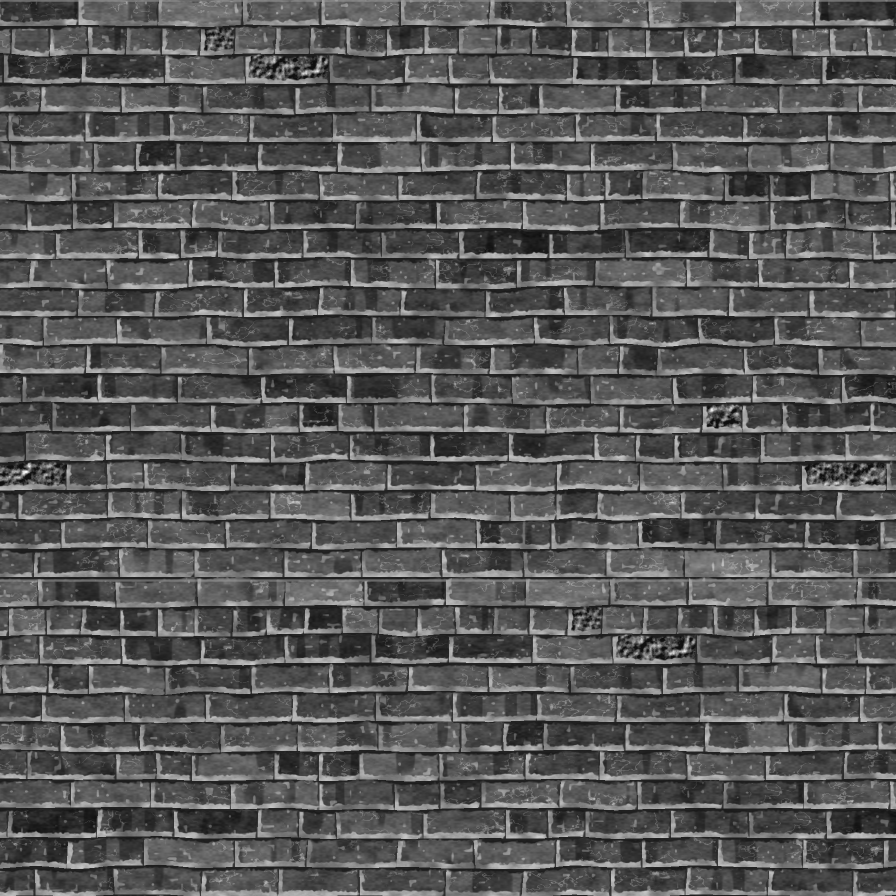
This texture is drawn by a Shadertoy shader. Its source:

```glsl
// Weathered grey brick wall: ragged pale mortar ledges, shadowed joints, one course of short headers.
#define ROWS 30.9          // courses down the canvas
#define BRICKS 10.95       // stretchers across the canvas
#define TILE_ROWS 20.0     // courses before the wall repeats
#define TILE_BRICKS 10.0   // stretchers before the wall repeats
#define TILE_SHIFT 4.49    // sideways slip of each repeat, in bricks
#define HEADERS 2.2        // headers per stretcher
#define LEDGE 0.17         // mortar below a brick, in courses
#define JOINT 0.13         // mortar left of a brick, in courses
#define MORTAR 0.64
#define SHADOW 0.09
#define BRICK_DARK 0.20
#define BRICK_PALE 0.40

float hash(vec2 p) {
    vec3 q = fract(vec3(p.xyx) * 0.1031);
    q += dot(q, q.yzx + 33.33);
    return fract((q.x + q.y) * q.z);
}

float noise(vec2 p) {
    vec2 i = floor(p), f = fract(p);
    f = f * f * (3.0 - 2.0 * f);
    return mix(mix(hash(i), hash(i + vec2(1, 0)), f.x),
               mix(hash(i + vec2(0, 1)), hash(i + vec2(1, 1)), f.x), f.y);
}

float fbm(vec2 p) {
    float sum = 0.0, amp = 0.53;
    for (int i = 0; i < 4; i++) {
        sum += amp * noise(p);
        p = p * 2.03 + 17.3;
        amp *= 0.5;
    }
    return sum;
}

// Position of the k-th upright joint in a course
float jointAt(float k, float row, float count) {
    return k + 0.13 * hash(vec2(mod(k, count), row + 40.0));
}

// Brick surface: grain, stains, chalky scratches, and rare broken faces
float brickFace(vec2 p, vec2 id, float row) {
    float h = hash(id + 3.0), kind = hash(id + 71.0);
    vec2 s = p + 19.0 * h;
    float tone = mix(BRICK_DARK, BRICK_PALE, h * 0.75 + 0.25 * hash(id + 9.0));
    if (row < 0.5 || row > TILE_ROWS - 1.5) tone += 0.07;
    if (kind > 0.96) tone *= 0.6;
    tone += 0.20 * (fbm(s * vec2(2.0, 4.0)) - 0.5);
    tone += 0.08 * (noise(s * vec2(9.0, 16.0)) - 0.5);

    float stain = smoothstep(0.58, 0.75, noise(s * vec2(2.6, 0.6)));
    tone *= 1.0 - 0.35 * stain * step(0.45, hash(id + 23.0));

    float ridge = abs(fbm(s * vec2(2.2, 3.5) + 50.0) - 0.5);
    float patchy = smoothstep(0.5, 0.75, noise(s * 1.3 + 8.0));
    tone += 0.20 * patchy * (1.0 - smoothstep(0.0, 0.035, ridge));
    tone += 0.22 * smoothstep(0.82, 0.95, noise(s * 6.0 + 31.0));

    if (kind < 0.018) {
        float relief = fbm(s * 5.0) - fbm(s * 5.0 + vec2(0.35, 0.5));
        tone = 0.30 + 1.3 * relief;
    }
    return max(tone, 0.06);
}

float wall(vec2 uv) {
    float aspect = ROWS / BRICKS;              // stretcher length in courses
    vec2 p = vec2(uv.x * ROWS, (1.0 - uv.y) * ROWS + 0.1);

    // Slip each repeat sideways, then let the courses wander
    float tile = floor(p.y / TILE_ROWS);
    p -= vec2(TILE_SHIFT * aspect, TILE_ROWS) * tile;
    float seam = abs(p.y - 0.12);
    vec2 q = p;
    q.y += 0.14 * (noise(p * vec2(0.7, 0.5)) - 0.5);
    q.x += 0.10 * (noise(p * 0.9 + 60.0) - 0.5);
    float row = clamp(floor(q.y), 0.0, TILE_ROWS - 1.0);

    // Find the brick between its two upright joints
    float density = row == 1.0 ? HEADERS : 1.0;
    float count = TILE_BRICKS * density;
    float x = q.x / aspect * density + 0.5 * mod(row, 2.0) + 0.45 * hash(vec2(row, 5.0));
    float k = floor(x);
    if (x < jointAt(k, row, count)) k -= 1.0;
    float left = jointAt(k, row, count), right = jointAt(k + 1.0, row, count);
    vec2 id = vec2(mod(k, count), row);
    if (density == 1.0 && hash(id + 150.0) > 0.95) {
        float cut = mix(left, right, 0.52);
        if (x > cut) { left = cut; id.x += 30.0; } else right = cut;
    }
    float unit = aspect / density;
    vec2 local = vec2((x - left) * unit, q.y - row);
    float width = (right - left) * unit;

    // Rounded face with crumbling edges
    vec2 rag = vec2(noise(p * 5.0), noise(p * vec2(4.0, 7.0) + 90.0)) - 0.5;
    rag += 0.7 * (vec2(noise(p * 11.0 + 7.0), noise(p * 12.0 + 44.0)) - 0.5);
    vec2 e = local + 0.09 * rag;
    vec2 lo = vec2(JOINT, 0.06), hi = vec2(width - 0.03, 1.0 - LEDGE);
    vec2 d = abs(e - 0.5 * (lo + hi)) - 0.5 * (hi - lo) + 0.07;
    float dist = length(max(d, 0.0)) + min(max(d.x, d.y), 0.0) - 0.07;

    float mortar = MORTAR + 0.40 * (fbm(p * vec2(3.0, 5.0) + 25.0) - 0.5);
    mortar *= mix(0.72, 1.0, smoothstep(0.2, 0.5, noise(p * 1.1 + 12.0)));
    float tone = mix(brickFace(p, id, row), mortar, smoothstep(-0.03, 0.03, dist));

    // Shadow under the ledge above and beside the next joint
    float depth = 0.10 + 0.08 * (noise(p * vec2(1.6, 1.0) + 33.0) - 0.5);
    float shade = 1.0 - smoothstep(depth - 0.05, depth + 0.04, e.y);
    shade = max(shade, 0.85 * (1.0 - smoothstep(0.02, 0.09, width - e.x)));
    tone = mix(tone, SHADOW, 0.92 * shade);

    // Thin pale line where the repeats meet
    return mix(tone, 0.6, 0.6 * (1.0 - smoothstep(0.02, 0.06, seam)));
}

void mainImage(out vec4 fragColor, in vec2 fragCoord) {
    float tone = 0.0;
    for (int i = 0; i < 4; i++) {
        vec2 offset = vec2(i % 2, i / 2) * 0.5 - 0.25;
        tone += 0.25 * wall((fragCoord + offset) / iResolution.xy);
    }
    fragColor = vec4(vec3(clamp(tone, 0.0, 1.0)), 1.0);
}
```
